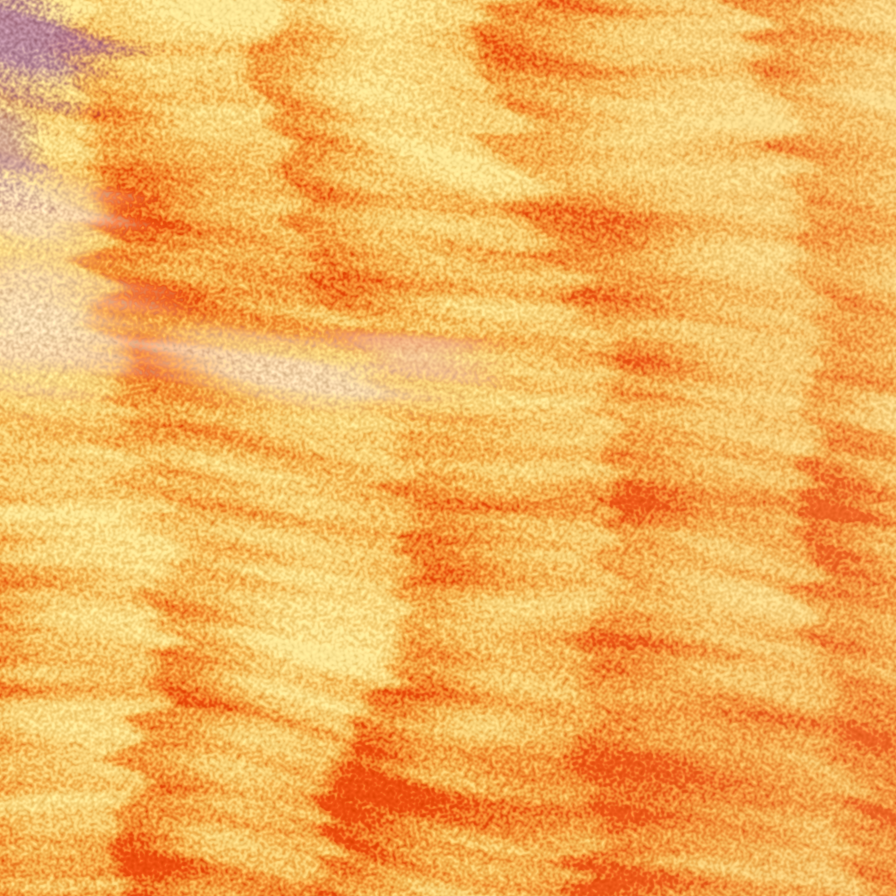
This texture is drawn by a three.js fragment shader. Its source:

```glsl
// Warm watercolour wash: long brush strokes sloping down to the right, broken
// by ragged upright bands of deep orange, with pale and violet washes at left.
// Stretched gradient noise sets a tone, a colour ramp tints it, grain roughens it.

varying vec2 vUv;

const vec3 DEEP_ORANGE = vec3(0.93, 0.31, 0.06);
const vec3 ORANGE = vec3(0.95, 0.54, 0.18);
const vec3 AMBER = vec3(0.96, 0.70, 0.31);
const vec3 YELLOW = vec3(0.97, 0.81, 0.45);
const vec3 STRAW = vec3(0.99, 0.90, 0.58);
const vec3 CREAM = vec3(0.96, 0.85, 0.71);
const vec3 PEACH = vec3(0.95, 0.70, 0.43);
const vec3 VIOLET = vec3(0.68, 0.48, 0.63);
const vec3 ROSE = vec3(0.95, 0.76, 0.64);

const float BASE_TONE = 0.63;
const float SLOPE = 0.13;          // fall of the strokes
const float BEND = 0.07;           // waviness of the strokes
const vec2 STROKE_SCALE = vec2(3.4, 25.0);
const vec2 HAIR_SCALE = vec2(6.5, 58.0);
const float STROKE_DEPTH = 0.58;
const float HAIR_DEPTH = 0.34;
const float BROAD_DEPTH = 0.62;
const float BAND_COUNT = 3.9;
const float BAND_DEPTH = 0.58;
const float FOOT_DEPTH = 0.38;     // reddening of the foot
const float GRAIN_SCALE = 235.0;
const float GRAIN_DEPTH = 0.40;
const mat2 GRAIN_TURN = mat2(0.83, 0.56, -0.56, 0.83);

vec2 gradientAt(vec2 cell) {
  vec3 h = fract(cell.xyx * vec3(0.1031, 0.1030, 0.0973));
  h += dot(h, h.yzx + 33.33);
  float angle = 6.2832 * fract((h.x + h.y) * h.z);
  return vec2(cos(angle), sin(angle));
}

// Gradient noise, about -0.7 to 0.7
float noise(vec2 p) {
  vec2 i = floor(p);
  vec2 f = p - i;
  vec2 u = f * f * f * (f * (f * 6.0 - 15.0) + 10.0);
  float a = dot(gradientAt(i), f);
  float b = dot(gradientAt(i + vec2(1.0, 0.0)), f - vec2(1.0, 0.0));
  float c = dot(gradientAt(i + vec2(0.0, 1.0)), f - vec2(0.0, 1.0));
  float d = dot(gradientAt(i + vec2(1.0, 1.0)), f - vec2(1.0, 1.0));
  return mix(mix(a, b, u.x), mix(c, d, u.x), u.y);
}

// Bright stroke ends that stop sharply, then darken into the next band
float bands(vec2 p, vec2 q) {
  float bow = 0.55 * noise(p * vec2(1.2, 2.4) + 41.0);
  float ragged = 0.26 * noise(q * vec2(2.5, 40.0) + 17.0);
  float f = fract(p.x * BAND_COUNT + 0.25 + 0.35 * p.y + bow + ragged);
  return smoothstep(0.0, 0.55, f) * (1.0 - smoothstep(0.87, 1.0, f));
}

// Soft elliptical patch with a brushed edge
float wash(vec2 q, vec2 centre, vec2 radius, float fray) {
  float d = length((q - centre) / radius) + fray;
  return 1.0 - smoothstep(0.25, 1.15, d);
}

vec3 ramp(float t) {
  vec3 c = mix(DEEP_ORANGE, ORANGE, smoothstep(-0.05, 0.34, t));
  c = mix(c, AMBER, smoothstep(0.28, 0.64, t));
  c = mix(c, YELLOW, smoothstep(0.58, 0.92, t));
  return mix(c, STRAW, smoothstep(0.85, 1.35, t));
}

void main() {
  vec2 p = vUv;

  // Stroke space: follows the slope and bend of the brush
  vec2 q = vec2(p.x, p.y + SLOPE * p.x + BEND * noise(p * 2.1 + 5.0));
  float stroke = noise(q * STROKE_SCALE + 3.0);
  float hair = noise(q * HAIR_SCALE + 29.0);
  float broad = noise(q * vec2(2.3, 4.6) + 11.0);

  // Grain of the paper, fine and clumped, turned off the pixel axes
  vec2 g = GRAIN_TURN * p * GRAIN_SCALE;
  float grain = noise(g + 7.0) + 0.6 * noise(g.yx * 0.53 + 71.0);

  // Tone: dark bands, strokes and a redder foot
  float bandStrength = BAND_DEPTH * (0.75 + 0.7 * noise(p * 2.6 + 61.0));
  float tone = BASE_TONE + bandStrength * (bands(p, q) - 0.62);
  tone += STROKE_DEPTH * stroke + HAIR_DEPTH * hair + BROAD_DEPTH * broad;
  tone += FOOT_DEPTH * (smoothstep(-0.1, 0.6, p.y) - 0.75);
  tone += GRAIN_DEPTH * grain;
  vec3 colour = ramp(tone);

  // Chalkier paint toward the right
  colour = mix(colour, PEACH, 0.24 * smoothstep(0.45, 1.0, p.x));

  // Pale washes, a rosy smear and the violet corner
  float fray = 0.45 * stroke + 0.5 * hair + 0.35 * grain;
  float pale = wash(q, vec2(0.02, 0.79), vec2(0.12, 0.06), fray);
  pale = max(pale, wash(q, vec2(0.04, 0.66), vec2(0.14, 0.10), fray));
  pale = max(pale, wash(q, vec2(0.32, 0.64), vec2(0.20, 0.045), fray));
  colour = mix(colour, CREAM, 0.85 * pale);
  float rosy = wash(q, vec2(0.46, 0.68), vec2(0.10, 0.035), fray);
  colour = mix(colour, ROSE, 0.7 * rosy);
  float violet = wash(q, vec2(0.0, 0.96), vec2(0.13, 0.07), fray);
  violet = max(violet, 0.6 * wash(q, vec2(0.0, 0.85), vec2(0.07, 0.06), fray));
  colour = mix(colour, VIOLET, 0.85 * violet);

  colour += (0.07 + 0.08 * max(pale, violet)) * grain;
  gl_FragColor = vec4(clamp(colour, 0.0, 1.0), 1.0);
}
```
